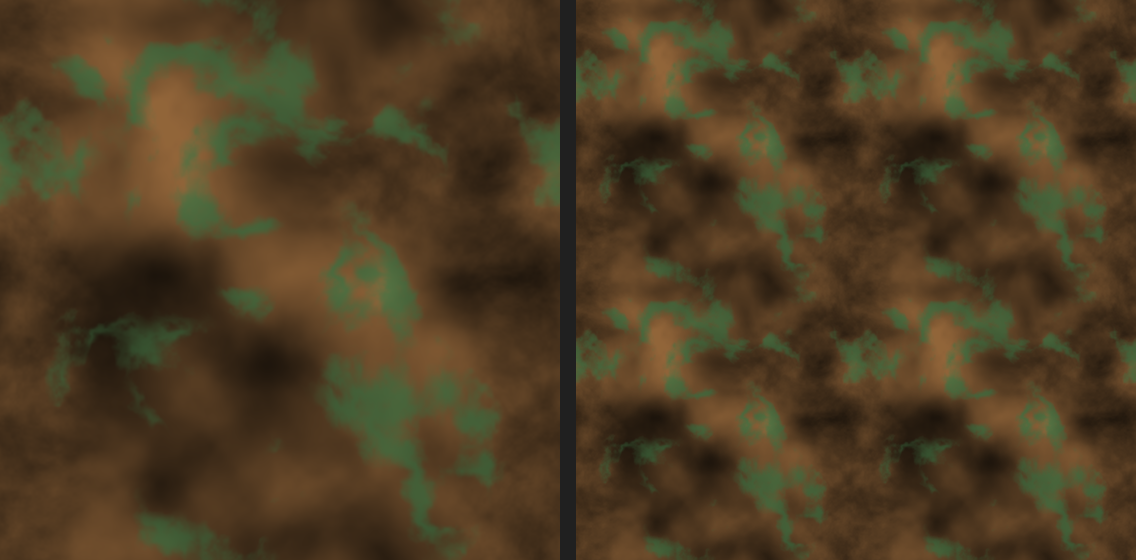
Left: one tile. Right: repeated 2 by 2.
A WebGL 1 fragment shader for this texture:

```glsl
precision highp float;
// Tiling dark brown earth with soft black hollows and patchy green veins.
uniform vec2 u_resolution;

#define GROUND_CELLS 6.0
#define VEIN_CELLS 6.0
#define PATCH_CELLS 5.0
#define WARP 0.035
#define CONTRAST 1.3
#define VEIN_THIN 0.016
#define VEIN_WIDE 0.15
#define GREEN_STRENGTH 0.8
#define DARK_SOIL vec3(0.055, 0.04, 0.023)
#define LIGHT_SOIL vec3(0.57, 0.395, 0.225)
#define GREEN vec3(0.24, 0.41, 0.24)

float hash(vec2 cell, float seed) {
  vec3 p = fract(vec3(cell.xyx + seed * 7.31) * vec3(0.1031, 0.1030, 0.0973));
  p += dot(p, p.yzx + 33.33);
  return fract((p.x + p.y) * p.z);
}

// Value noise that wraps after a whole number of cells
float noise(vec2 uv, float cells, float seed) {
  vec2 p = uv * cells;
  vec2 cell = floor(p);
  vec2 f = p - cell;
  f = f * f * (3.0 - 2.0 * f);
  vec2 a = mod(cell, cells);
  vec2 b = mod(cell + 1.0, cells);
  float low = mix(hash(a, seed), hash(vec2(b.x, a.y), seed), f.x);
  float high = mix(hash(vec2(a.x, b.y), seed), hash(b, seed), f.x);
  return mix(low, high, f.y);
}

// Octaves are shifted so that their lattices do not line up
float fbm(vec2 uv, float cells, float gain, float seed) {
  float sum = 0.0;
  float total = 0.0;
  float amplitude = 1.0;
  for (int i = 0; i < 6; i++) {
    sum += amplitude * noise(uv, cells, seed + float(i));
    total += amplitude;
    amplitude *= gain;
    cells *= 2.0;
    uv += vec2(0.137, 0.291);
  }
  return sum / total;
}

void main() {
  vec2 uv = gl_FragCoord.xy / u_resolution;

  // Bend the noise lattice gently so that no straight edges show
  vec2 bend = vec2(fbm(uv, 5.0, 0.35, 11.0), fbm(uv, 5.0, 0.35, 23.0)) - 0.5;
  vec2 p = uv + bend * WARP * 2.0;

  // Soil: smooth in some regions, grainy in others
  float roughness = mix(0.32, 0.52, smoothstep(0.3, 0.75, noise(uv, 3.0, 37.0)));
  float ground = fbm(p, GROUND_CELLS, roughness, 41.0);
  float light = clamp(0.5 + (ground - 0.5) * CONTRAST, 0.0, 1.0);
  vec3 color = mix(DARK_SOIL, LIGHT_SOIL, light);

  // Green: faint veins that swell into soft patches on the lighter soil
  float cover = 0.5 * (ground + fbm(p, PATCH_CELLS, 0.45, 53.0));
  float patchiness = smoothstep(0.45, 0.65, cover);
  float distanceToVein = abs(fbm(p, VEIN_CELLS, 0.5, 67.0) - 0.5);
  float width = mix(VEIN_THIN, VEIN_WIDE, patchiness);
  float vein = 1.0 - smoothstep(0.0, width, distanceToVein);
  float strength = GREEN_STRENGTH * smoothstep(0.0, 0.75, patchiness);
  color = mix(color, GREEN * mix(0.75, 1.1, light), vein * strength);

  gl_FragColor = vec4(color, 1.0);
}
```
